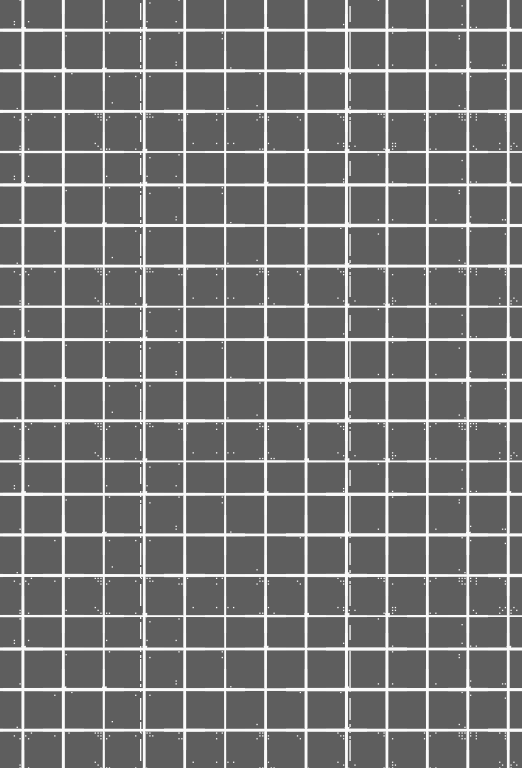
A WebGL 1 fragment shader for this pattern:

```glsl
precision highp float;
// White grid on flat grey, rows in uneven groups of four, with dotted wear at the crossings.

uniform vec2 u_resolution;

const vec2 DESIGN = vec2(524.0, 768.0);  // canvas size in design units
const vec2 ORIGIN = vec2(23.0, 30.2);    // first crossing, from the top left
const float PITCH = 40.6;                // spacing of the lines
const float GROUP = 154.7;               // height of four rows, the last one short
const float COLUMN_HALF = 1.45;          // half widths of the lines
const float ROW_HALF = 1.55;
const float THIN_HALF = 1.05;
const float TWIN_HALF = 0.65;
const float TWIN_GAP = 3.6;              // distance of a doubled line
const float DOT_PITCH = 2.85;
const float DOT_HALF = 0.65;
const vec2 DOT_REACH = vec2(3.0, 3.0);   // dots on each side of a crossing
const vec3 GROUND = vec3(0.37);
const vec3 PAINT = vec3(0.98);

float hash(vec2 p) {
  vec3 q = fract(vec3(p.xyx) * 0.1031);
  q += dot(q, q.yzx + 33.33);
  return fract((q.x + q.y) * q.z);
}

// Smooth coverage of a band around zero
float band(float d, float halfWidth, float pixel) {
  return clamp((halfWidth - abs(d)) / pixel + 0.5, 0.0, 1.0);
}

// Square dots on a small lattice, denser close to the crossing
float wear(vec2 d, float column, float row, float group, float pixel) {
  vec2 cell = floor(d / DOT_PITCH + 0.5);
  vec2 local = d - cell * DOT_PITCH;
  float below = step(0.0, d.y);
  float density = 0.12;
  if (row == 2.0) density = mix(0.12, 0.85, below);
  if (row == 3.0) density = mix(0.55, 0.10, below);
  density *= mod(column, 3.0) == 1.0 ? 0.2 : 0.4 + 0.6 * hash(vec2(column, row + 7.0));
  density *= 0.75 + 0.25 * hash(vec2(column + 5.0, group * 4.0 + row));
  density *= 1.15 - 0.13 * (abs(cell.x) + abs(cell.y));
  vec2 inside = step(abs(cell), DOT_REACH);
  float chosen = step(hash(cell + vec2(column * 17.0, row * 23.0) + 50.0), density);
  return chosen * inside.x * inside.y
    * band(local.x, DOT_HALF, pixel) * band(local.y, DOT_HALF, pixel);
}

void main() {
  float pixel = DESIGN.y / u_resolution.y;
  vec2 uv = gl_FragCoord.xy / u_resolution;
  vec2 p = vec2(uv.x, 1.0 - uv.y) * DESIGN - ORIGIN;

  // Nearest crossing: column, row within its group, and offset from it
  float column = floor(p.x / PITCH + 0.5);
  float shortHalf = (GROUP - 3.0 * PITCH) * 0.5;
  float group = floor((p.y + shortHalf) / GROUP);
  float y = p.y - group * GROUP;
  float row = clamp(floor(y / PITCH + 0.5), 0.0, 3.0);
  vec2 d = vec2(p.x - column * PITCH, y - row * PITCH);

  // Main lines, with slight changes of width between segments
  float jitter = hash(vec2(column + 3.0, row + 11.0)) - 0.5;
  float columnHalf = mod(column, 3.0) == 2.0 && column < 7.0 ? THIN_HALF : COLUMN_HALF;
  float rowHalf = row == 3.0 ? THIN_HALF : ROW_HALF;
  float paint = band(d.x, columnHalf + 0.2 * jitter, pixel);
  paint = max(paint, band(d.y, rowHalf + 0.4 * jitter, pixel));

  // Doubled columns, broken here and there near the crossings
  if (mod(column, 5.0) == 3.0) {
    float side = column < 5.0 ? -1.0 : 1.0;
    float piece = floor(d.y / DOT_PITCH);
    float broken = step(abs(d.y), 10.0)
      * step(hash(vec2(piece + 40.0, column + row * 9.0)), 0.4);
    paint = max(paint, band(d.x - side * TWIN_GAP, TWIN_HALF, pixel) * (1.0 - broken));
  }

  // Small blots on some crossings
  float blotted = step(0.7, hash(vec2(column + 21.0, row + 2.0)));
  vec2 blot = d - vec2(0.6, -1.0);
  paint = max(paint, blotted * band(blot.x, 2.4, pixel) * band(blot.y, 2.2, pixel));

  paint = max(paint, wear(d, column, row, group, pixel));
  gl_FragColor = vec4(mix(GROUND, PAINT, paint), 1.0);
}
```
